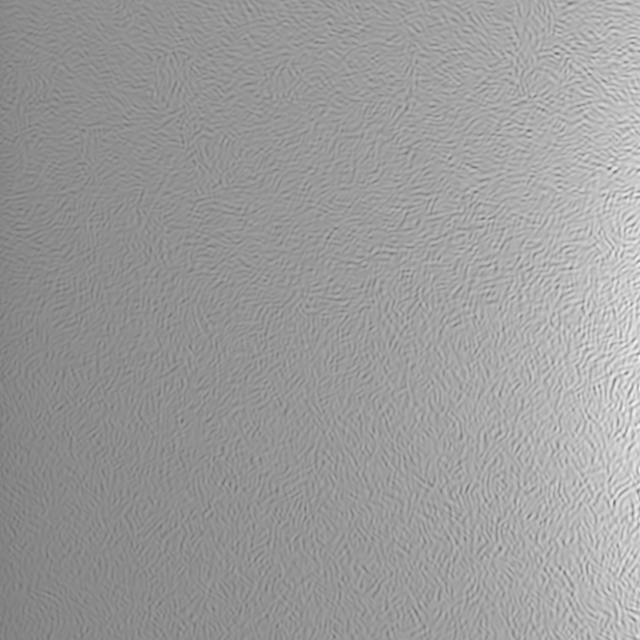
This texture is drawn by a WebGL 1 fragment shader. Its source:

```glsl
precision highp float;
// Finely wrinkled grey leather lit from the right edge.
// Wrinkles are sparse Gabor noise whose direction turns from level at the
// top to upright at the bottom; a soft glow sets both tone and relief.

uniform vec2 u_resolution;

#define CELLS 46.0          // kernel cells across the canvas
#define WAVES 98.0          // wrinkles across the canvas
#define KERNELS 4           // wrinkle kernels per cell
#define ENVELOPE 4.5        // kernel falloff, in cells
#define TURN_JITTER 0.8     // random turn of single kernels
#define RELIEF 0.018        // wrinkle contrast in the shade
#define GLOW_RELIEF 0.034   // extra contrast inside the glow
#define SHADE_TONE 0.518    // grey at the lower left
#define GLOW_TONE 0.19      // brightness of the highlight
#define GLOW_CENTRE vec2(1.0, 0.39)

const float TAU = 6.2831853;

vec2 hash2(vec2 p) {
  vec3 q = fract(p.xyx * vec3(0.1031, 0.1030, 0.0973));
  q += dot(q, q.yzx + 33.33);
  return fract((q.xx + q.yz) * q.zy);
}

float valueNoise(vec2 p) {
  vec2 cell = floor(p);
  vec2 f = fract(p);
  f = f * f * (3.0 - 2.0 * f);
  float low = mix(hash2(cell).x, hash2(cell + vec2(1.0, 0.0)).x, f.x);
  float high = mix(hash2(cell + vec2(0.0, 1.0)).x, hash2(cell + 1.0).x, f.x);
  return mix(low, high, f.y) * 2.0 - 1.0;
}

// Local direction along the wrinkles, in radians from level
float wrinkleAngle(vec2 p) {
  float turn = mix(1.62, -0.15, smoothstep(0.1, 1.05, p.y));
  float drift = 0.35 * valueNoise(p * 5.0 + 17.0)
              + 0.35 * valueNoise(p * 15.0 + 41.0);
  // Scattered narrow patches of upright creases
  float upright = smoothstep(0.5, 0.75, valueNoise(p * vec2(28.0, 8.0) + 63.0));
  return mix(turn + drift, 1.62, upright);
}

// Sum of short oriented waves scattered through neighbouring cells
float wrinkles(vec2 p) {
  vec2 grid = p * CELLS;
  vec2 home = floor(grid);
  float sum = 0.0;
  for (int j = -1; j <= 1; j++) {
    for (int i = -1; i <= 1; i++) {
      vec2 cell = home + vec2(float(i), float(j));
      float direction = wrinkleAngle((cell + 0.5) / CELLS);
      for (int k = 0; k < KERNELS; k++) {
        vec2 seed = cell + 19.0 + float(k) * vec2(71.0, 113.0);
        vec2 offset = grid - cell - hash2(seed);
        vec2 traits = hash2(seed + 237.0);
        float angle = direction + (traits.x * 2.0 - 1.0) * TURN_JITTER;
        vec2 across = vec2(-sin(angle), cos(angle));
        float pitch = WAVES / CELLS * mix(0.75, 1.35, fract(traits.x * 7.3));
        float fade = exp(-ENVELOPE * dot(offset, offset));
        sum += fade * cos(TAU * (pitch * dot(offset, across) + traits.y));
      }
    }
  }
  return sum;
}

// Highlight that decays leftwards and spreads along the right edge
float glow(vec2 uv) {
  vec2 d = uv - GLOW_CENTRE;
  return exp(-abs(d.x) / 0.20 - d.y * d.y / 0.42);
}

void main() {
  vec2 uv = gl_FragCoord.xy / u_resolution;
  vec2 p = gl_FragCoord.xy / min(u_resolution.x, u_resolution.y);

  // Broad lighting
  float light = glow(uv);
  float tone = SHADE_TONE + 0.095 * uv.x + 0.028 * uv.y + GLOW_TONE * light;
  tone -= 0.018 * exp(-uv.x / 0.03);

  // Wrinkles with slightly deeper shadows than lights, plus fine pores
  float relief = wrinkles(p);
  relief -= 0.12 * (relief * relief - 0.7);
  relief += 0.5 * valueNoise(p * 190.0 + 29.0);
  float contrast = RELIEF + 0.020 * uv.x + GLOW_RELIEF * light;
  contrast *= 1.0 + 0.15 * valueNoise(p * 11.0 + 83.0);

  vec3 colour = vec3(tone + contrast * relief);
  gl_FragColor = vec4(clamp(colour, 0.0, 1.0), 1.0);
}
```
